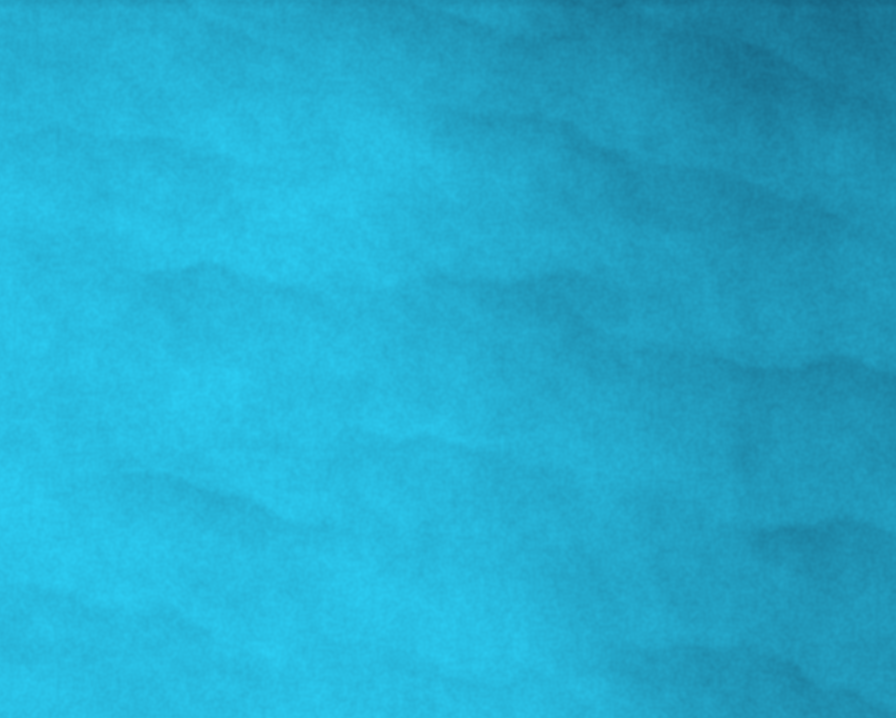
Give the GLSL for this texture, as a Shadertoy shader.

```glsl
// Softly creased cyan paper, lit from the lower left, with slanting wavy folds.

const float FOLD_COLUMNS = 3.0;
const float FOLD_ROWS = 5.0;
const vec2 FOLD_SPACING = vec2(0.43, 0.225);

vec2 hash2(vec2 p) {
    vec3 q = fract(p.xyx * vec3(0.1031, 0.1030, 0.0973));
    q += dot(q, q.yzx + 33.33);
    return fract((q.xx + q.yz) * q.zy);
}

float cornerSlope(vec2 cell, vec2 corner, vec2 f) {
    float angle = 6.2832 * hash2(cell + corner + 57.0).x;
    return dot(vec2(cos(angle), sin(angle)), f - corner);
}

float gradientNoise(vec2 p) {
    vec2 cell = floor(p);
    vec2 f = p - cell;
    vec2 u = f * f * f * (f * (f * 6.0 - 15.0) + 10.0);
    float low = mix(cornerSlope(cell, vec2(0, 0), f), cornerSlope(cell, vec2(1, 0), f), u.x);
    float high = mix(cornerSlope(cell, vec2(0, 1), f), cornerSlope(cell, vec2(1, 1), f), u.x);
    return mix(low, high, u.y);
}

float fbm(vec2 p, int octaves) {
    float sum = 0.0;
    float amplitude = 1.0;
    for (int i = 0; i < octaves; i++) {
        sum += amplitude * gradientNoise(p);
        p = mat2(1.6, 1.2, -1.2, 1.6) * p + 7.3;
        amplitude *= 0.5;
    }
    return sum;
}

// Shadow below an arched crest: defined upper edge, long fade downward
float foldShadow(vec2 p, vec2 center, float halfWidth, float slope, float fade) {
    float dx = p.x - center.x;
    float crest = center.y - slope * dx - 0.45 * dx * dx;
    crest += 0.03 * fbm(vec2(p.x * 5.0, center.y * 31.0), 3);
    float depth = crest - p.y;
    float span = 1.0 - smoothstep(0.35, 1.0, abs(dx) / halfWidth);
    float edge = smoothstep(-0.005, 0.013, depth);
    return span * edge * exp(-max(depth, 0.0) / fade);
}

float scatteredFolds(vec2 p) {
    float shadow = 0.0;
    for (float row = 0.0; row < FOLD_ROWS; row++) {
        for (float column = 0.0; column < FOLD_COLUMNS; column++) {
            vec2 cell = vec2(column, row);
            vec2 jitter = hash2(cell + 11.0);
            vec2 shape = hash2(cell + 83.0);
            vec2 center = (cell + 0.2 + 0.6 * jitter) * FOLD_SPACING;
            float halfWidth = mix(0.2, 0.38, shape.x);
            float slope = mix(0.05, 0.34, shape.y);
            float strength = mix(0.5, 1.0, jitter.x);
            float fold = strength * foldShadow(p, center, halfWidth, slope, mix(0.06, 0.12, shape.x));
            shadow += fold * (1.0 - 0.5 * shadow);
        }
    }
    return shadow;
}

// Broad falloff of light toward the right side and the top
float baseLight(vec2 p) {
    float side = smoothstep(0.42, 1.15, p.x + 0.22 * (p.y - 0.4));
    float light = mix(0.755, 0.598, side);
    light -= 0.075 * smoothstep(0.72, 1.05, p.y);
    light -= 0.08 * smoothstep(0.45, 0.0, length(p - vec2(1.25, 1.0)));
    return light - 0.04 * smoothstep(0.985, 1.0, p.y);
}

// Blurred fibre mottling from small flecks down to fine grain
float paperGrain(vec2 p) {
    float flecks = 0.024 * fbm(p * 38.0, 2);
    float grain = 0.032 * gradientNoise(p * 105.0 + 5.0);
    return flecks + grain + 0.024 * gradientNoise(p * 178.0 + 31.0);
}

vec3 cyanTint(float light) {
    return vec3(0.214 * light, light, 0.09 + 1.07 * light);
}

void mainImage(out vec4 fragColor, in vec2 fragCoord) {
    vec2 p = fragCoord / iResolution.y;

    // Slanted coordinates carry the broad cloudy stains
    vec2 slanted = vec2(p.x - 0.3 * p.y, p.y + 0.3 * p.x);
    vec2 warp = 0.024 * vec2(fbm(p * 7.0, 5), fbm(p * 7.0 + 40.0, 5));

    float light = baseLight(p);
    light -= 0.068 * scatteredFolds(p + warp);
    light += 0.040 * fbm(slanted * vec2(2.6, 5.5) + 3.0 + warp * 8.0, 4);

    // Smaller smudges, lying both along and across the folds
    light += 0.026 * fbm(slanted * vec2(7.0, 13.0) + warp * 20.0, 3);
    light += 0.020 * fbm(vec2(p.x + 0.4 * p.y, p.y - 0.3 * p.x) * vec2(15.0, 7.0) + 60.0, 3);

    // Faint upright streaks on the shaded side
    float streaks = fbm(vec2(p.x * 13.0 + 1.5 * p.y, p.y * 3.0) + 20.0, 2);
    light += 0.024 * streaks * smoothstep(0.7, 1.1, p.x);

    light += paperGrain(p);
    fragColor = vec4(cyanTint(clamp(light, 0.40, 0.80)), 1.0);
}
```
